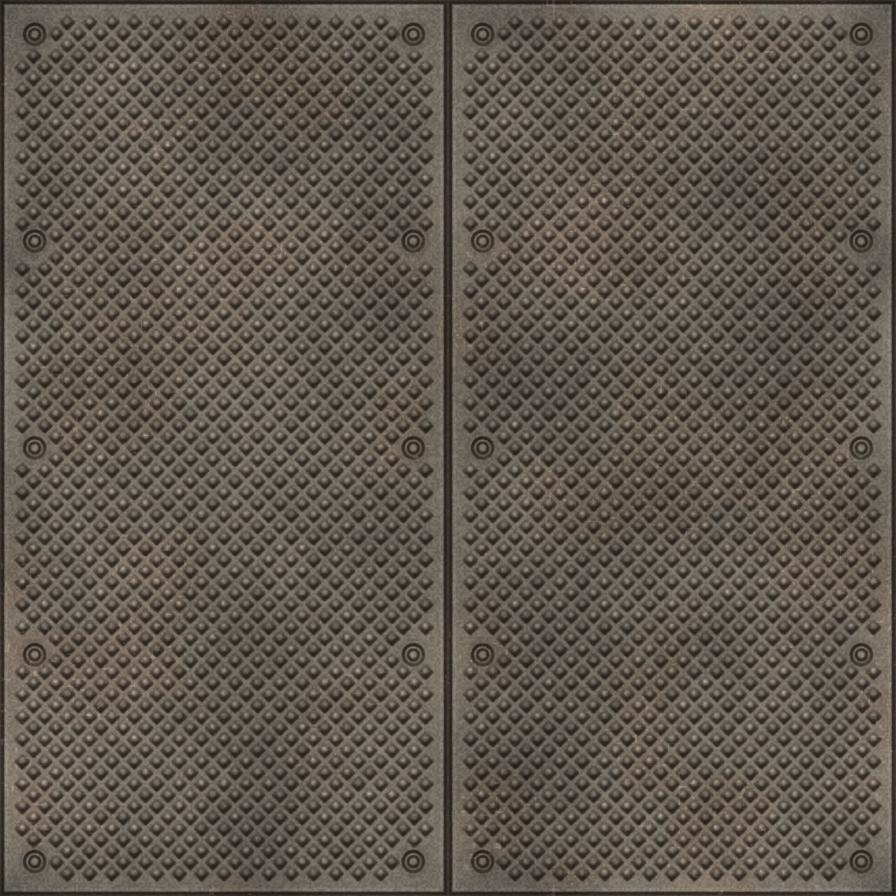
Write a Shadertoy shader that draws this texture.

```glsl
// Two tall metal floor panels with staggered diamond studs, bolted along both
// sides. A rotated lattice places the studs, distances carve bolts and seams,
// and wrapped value noise adds mottled dirt, grain and worn flecks.

const vec3 SOOT  = vec3(0.17, 0.15, 0.125);
const vec3 SHADE = vec3(0.26, 0.24, 0.20);
const vec3 DULL  = vec3(0.36, 0.335, 0.30);
const vec3 METAL = vec3(0.455, 0.432, 0.392);
const vec3 SHINE = vec3(0.60, 0.57, 0.53);

const vec2 PANEL = vec2(0.5, 1.0);         // size of one panel
const float PITCH = 0.025;                 // stud spacing along a row
const vec2 FIELD = vec2(9.1, 19.1);        // half extent of studs, in pitches
const vec2 BOLT = vec2(0.2113, 0.2308);    // side offset, vertical spacing

float hash(vec2 p) {
    vec3 q = fract(p.xyx * vec3(0.1031, 0.1030, 0.0973));
    q += dot(q, q.yzx + 33.33);
    return fract((q.x + q.y) * q.z);
}

// Value noise that wraps over the unit square
float noise(vec2 p, float cells) {
    vec2 g = p * cells, i = floor(g), f = fract(g);
    f = f * f * (3.0 - 2.0 * f);
    vec2 a = mod(i, cells), b = mod(i + 1.0, cells);
    return mix(mix(hash(a), hash(vec2(b.x, a.y)), f.x),
               mix(hash(vec2(a.x, b.y)), hash(b), f.x), f.y);
}

float fbm(vec2 p, float cells) {
    float sum = 0.0, gain = 0.5;
    for (int k = 0; k < 4; k++) {
        sum += gain * noise(p, cells);
        cells *= 2.0;
        gain *= 0.5;
    }
    return sum / 0.9375;
}

// Soft coverage: one inside the distance, zero outside
float inside(float d, float soft) {
    return 1.0 - smoothstep(-soft, soft, d);
}

float ring(float r, float radius, float halfWidth, float soft) {
    return inside(abs(r - radius) - halfWidth, soft);
}

// Offset from the nearest bolt; c is measured from the panel centre
vec2 fromBolt(vec2 c) {
    float row = clamp(round(c.y / BOLT.y), -2.0, 2.0);
    return c - vec2(c.x < 0.0 ? -BOLT.x : BOLT.x, row * BOLT.y);
}

vec3 addStuds(vec3 col, vec2 c, float panelId, float px) {
    vec2 g = c / PITCH;
    vec2 diag = vec2(g.x + g.y, g.x - g.y);
    vec2 id = round(diag), d = diag - id;
    vec2 centre = 0.5 * vec2(id.x + id.y, id.x - id.y);
    vec2 l = 0.5 * vec2(d.x + d.y, d.x - d.y);
    vec2 room = step(abs(centre), FIELD);
    float present = room.x * room.y * step(0.0215, length(fromBolt(centre * PITCH)));
    float soft = 0.05 + 0.4 * px / PITCH;
    float wear = hash(id + 80.0 + panelId * 57.0);

    // Rounded diamond, lit from above
    vec2 b = abs(d) - 0.25;
    float diamond = length(max(b, 0.0)) + min(max(b.x, b.y), 0.0) - 0.13;
    vec3 body = mix(SOOT, DULL, smoothstep(-0.27, 0.30, l.y - 0.25 * l.x));
    body = mix(body, METAL, 0.8 * inside(length(l - vec2(-0.01, 0.06)) - 0.14, soft));
    body = mix(body, SHINE, (0.35 + 0.55 * wear)
               * inside(length(l - vec2(-0.02, 0.08)) - 0.065, soft));
    body *= 0.92 + 0.16 * wear;
    return mix(col, body, present * inside(diamond, soft * 1.4));
}

vec3 addBolt(vec3 col, vec2 c, float px) {
    vec2 l = fromBolt(c);
    float r = length(l), soft = 0.0007 + 0.5 * px;
    float lit = 0.5 + 0.5 * dot(l / max(r, 1e-4), vec2(0.3, -0.95));
    col = mix(col, DULL, 0.35 * ring(r, 0.0165, 0.002, 0.002));
    col = mix(col, mix(SOOT, SHADE, lit), ring(r, 0.0112, 0.0020, soft));
    col = mix(col, mix(METAL, DULL, lit), inside(r - 0.0092, soft));
    col = mix(col, SOOT, 0.9 * ring(r, 0.0058, 0.0014, soft));
    return mix(col, mix(METAL, SHINE, 0.35), inside(r - 0.0030, soft));
}

vec3 addSeam(vec3 col, vec2 c, float px) {
    vec2 e = 0.5 * PANEL - abs(c);
    float edge = min(e.x, e.y), soft = 0.0007 + 0.5 * px;
    col = mix(col, SHINE, 0.3 * ring(edge, 0.0075, 0.0013, 0.0012));
    col = mix(col, SOOT, inside(edge - 0.0047, soft));
    return mix(col, DULL, 0.55 * inside(edge - 0.0010, soft));
}

void mainImage(out vec4 fragColor, in vec2 fragCoord) {
    vec2 uv = fragCoord / iResolution.xy;
    float px = 1.0 / min(iResolution.x, iResolution.y);
    vec2 c = (fract(uv / PANEL) - 0.5) * PANEL;
    float panelId = floor(uv.x / PANEL.x);

    vec3 col = addStuds(METAL, c, panelId, px);
    col = addBolt(col, c, px);
    col = addSeam(col, c, px);

    // Dirt, warm stains, fine grain and bright scuffs
    float dirt = fbm(uv, 7.0), stain = fbm(fract(uv + 0.37), 11.0);
    float grain = noise(uv, 430.0) - 0.5, fleck = noise(fract(uv + 0.61), 250.0);
    col *= 1.0 + 0.42 * (dirt - 0.5) + 0.22 * grain;
    col *= mix(vec3(1.0), vec3(1.03, 0.98, 0.95), smoothstep(0.45, 0.7, stain));
    col += 0.10 * smoothstep(0.80, 0.97, fleck) * smoothstep(0.35, 0.65, stain);
    fragColor = vec4(clamp(col, 0.0, 1.0), 1.0);
}
```
